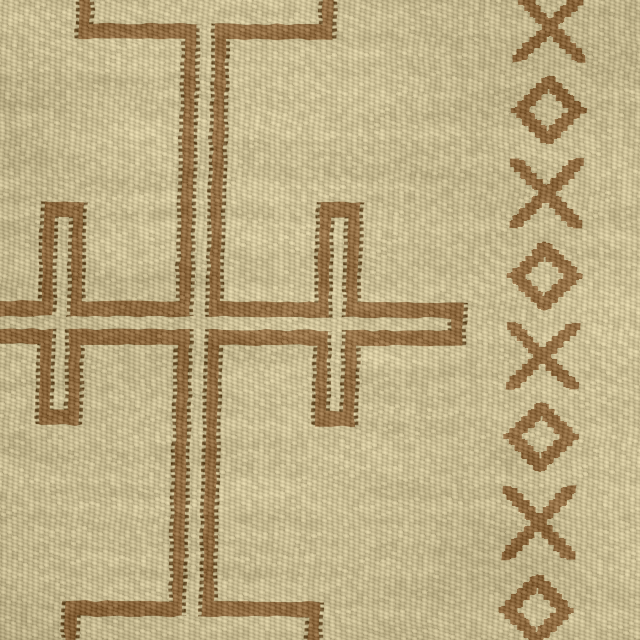
Write a WebGL 1 fragment shader that draws this pattern.

```glsl
precision highp float;
uniform vec2 u_resolution;

// Yarn colours
const vec3 WOOL = vec3(0.775, 0.725, 0.565);
const vec3 BROWN = vec3(0.555, 0.415, 0.250);
const vec3 DARK_BROWN = vec3(0.370, 0.265, 0.120);

// Outlined cross: half sizes follow the middle of its brown border
const vec2 CROSS_CENTER = vec2(0.311, 0.495);
const float LEAN = 0.023;
const float TILT = 0.004;
const vec2 POST = vec2(0.0235, 1.2);
const vec2 ARM = vec2(0.4035, 0.022);
const vec2 PRONG = vec2(0.0225, 0.163);
const vec2 PRONG_CENTER = vec2(0.2155, 0.015);
const vec2 CAP = vec2(0.190, 0.5);
const vec2 CAP_CENTER = vec2(0.0, 0.951);
const float CAP_SHIFT = 0.0047;
const vec2 BORDER = vec2(0.0085, 0.0115);
const vec2 TEETH = vec2(0.0145, 0.0115);
const float TEETH_COUNT = 96.0;

// Column of alternating crosses and diamonds
const float COLUMN_X = 0.849;
const float FIRST_MOTIF = 0.0417;
const float MOTIF_SPACING = 0.1304;
const float MOTIF_STEP = 0.0095;

// Weave
const vec2 STITCHES = vec2(118.0, 165.0);
const float RIB_DEPTH = 0.052;
const float YARN_VARIATION = 0.085;
const float STREAK_DEPTH = 0.055;
const float EDGE_WOBBLE = 0.0035;

float hash(vec2 p) {
  return fract(sin(dot(p, vec2(127.1, 311.7))) * 43758.5453);
}

float noise(vec2 p) {
  vec2 i = floor(p), f = fract(p);
  f = f * f * (3.0 - 2.0 * f);
  return mix(mix(hash(i), hash(i + vec2(1.0, 0.0)), f.x),
             mix(hash(i + vec2(0.0, 1.0)), hash(i + 1.0), f.x), f.y);
}

float fill(float d) {
  float px = 0.75 / u_resolution.y;
  return 1.0 - smoothstep(-px, px, d);
}

float box(vec2 p, vec2 halfSize) {
  vec2 d = abs(p) - halfSize;
  return max(d.x, d.y);
}

// Union of all bars, grown by a separate amount on each axis
float bars(vec2 q, vec2 grow) {
  vec2 prong = vec2(abs(q.x), q.y) - PRONG_CENTER;
  vec2 cap = vec2(q.x, abs(q.y - CAP_SHIFT)) - CAP_CENTER;
  float d = min(box(q, POST + grow), box(q, ARM + grow));
  d = min(d, box(prong, PRONG + grow));
  return min(d, box(cap, CAP + grow));
}

float outline(vec2 q, vec2 width) {
  return max(bars(q, width), -bars(q, -width));
}

// Snap to woven steps with softened risers
vec2 stair(vec2 v) {
  vec2 t = v / MOTIF_STEP;
  float soft = min(0.5, 0.75 / (u_resolution.y * MOTIF_STEP));
  return (floor(t) + smoothstep(0.5 - soft, 0.5 + soft, fract(t))) * MOTIF_STEP;
}

float motifs(vec2 p) {
  float k = (1.0 - p.y - FIRST_MOTIF) / MOTIF_SPACING;
  k += 0.09 * exp(-0.5 * (k - 5.0) * (k - 5.0));
  float index = floor(k + 0.5);
  float x = p.x - COLUMN_X - LEAN * (p.y - CROSS_CENTER.y);
  vec2 local = vec2(x, (k - index) * MOTIF_SPACING);
  vec2 a = abs(vec2(local.x, stair(local).y));
  float saltire = max(abs(a.x - a.y) - 0.0135, box(local, vec2(0.057, 0.055)));
  float diamond = max(abs(a.x + a.y - 0.0445) - 0.0145, abs(local.y) - 0.054);
  return mix(saltire, diamond, mod(index, 2.0));
}

// Brightness of the staggered, slanted stitches
float weave(vec2 p) {
  vec2 w = vec2(p.x - LEAN * p.y, p.y) * STITCHES;
  w.x += 0.5 * noise(p * vec2(9.0, 24.0));
  w.y += 0.5 * mod(floor(w.x), 2.0) + 0.35 * fract(w.x);
  vec2 ridge = -cos(6.2832 * fract(w));
  float streak = noise(p * vec2(5.0, 48.0)) + noise(p * 4.0) - 1.0;
  return RIB_DEPTH * (ridge.x + ridge.y) * 0.8
       + YARN_VARIATION * (hash(floor(w)) - 0.5) + STREAK_DEPTH * streak;
}

void main() {
  vec2 p = gl_FragCoord.xy / u_resolution;
  vec2 wobble = vec2(noise(p * 60.0), noise(p * 60.0 + 17.0)) - 0.5;
  vec2 s = p + EDGE_WOBBLE * wobble;

  // Cross space leans with the cloth
  vec2 q = s - CROSS_CENTER;
  q = vec2(q.x - LEAN * q.y, q.y + TILT * q.x);

  // Dark teeth lie beneath the solid border
  float row = abs(fract(p.y * TEETH_COUNT + 0.3 * wobble.x) - 0.5);
  float soft = TEETH_COUNT / u_resolution.y;
  float tooth = fill(outline(q, TEETH)) * (1.0 - smoothstep(0.26 - soft, 0.26 + soft, row));
  float border = fill(outline(q, BORDER));
  float motif = fill(motifs(s));

  vec3 color = mix(WOOL, DARK_BROWN, 0.9 * tooth);
  color = mix(color, BROWN, max(border, motif));
  color += weave(p) * vec3(1.0, 1.0, 0.95);
  gl_FragColor = vec4(clamp(color, 0.0, 1.0), 1.0);
}
```
